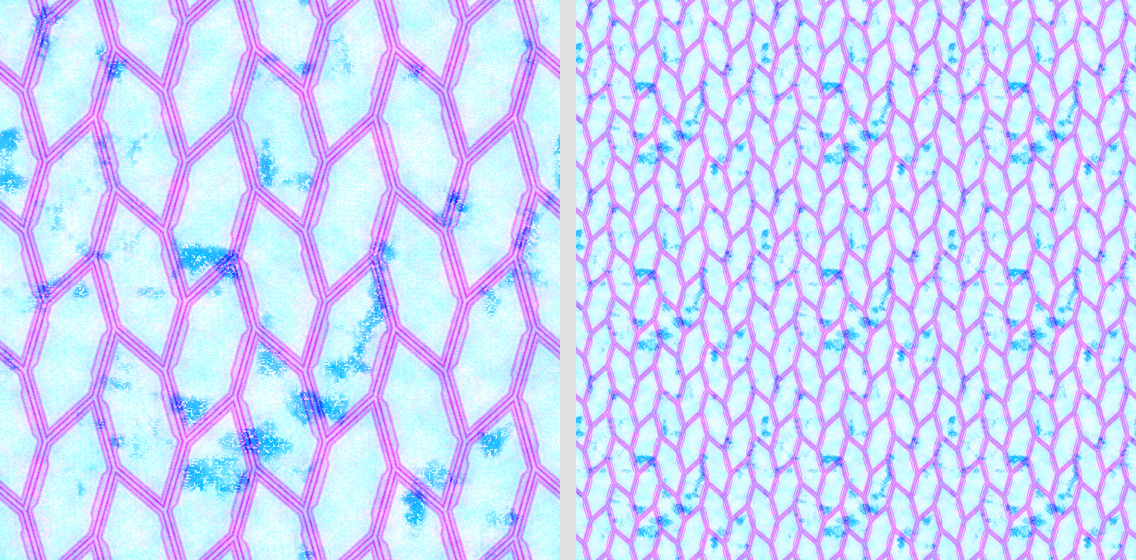
Left: one tile. Right: repeated 3 by 3.
A Shadertoy shader for this texture map:

```glsl
const float REPEATS = 4.0;         // cells across and down
const float GROOVE_OFFSET = 0.018; // widths are in cell units
const float GROOVE_WIDTH = 0.0085;
const float RIM_OFFSET = 0.045;
const float RIM_WIDTH = 0.010;
const float GAP_OFFSET = 0.067;
const float GAP_WIDTH = 0.009;
const float GLOW_WIDTH = 0.074;
const float BAND_WIDTH = 0.022;    // extra width on one side of steep struts
const float BAND_GAP = 0.13;       // band stops this far from its joint
const float CLOUD_STRENGTH = 0.30;
const float GRAIN_STRENGTH = 0.22;
const float STAIN_STRENGTH = 0.70;
const vec3 BASE = vec3(0.82, 1.0, 1.0);

// Strut end points inside one wrapping cell
const vec4 STRUTS[6] = vec4[6](
    vec4(0.323, -0.156, 0.177, 0.349),
    vec4(0.177, 0.349, 0.323, 0.844),
    vec4(0.677, 0.167, 0.818, 0.656),
    vec4(0.818, -0.344, 0.677, 0.167),
    vec4(0.323, -0.156, 0.677, 0.167),
    vec4(0.818, 0.656, 1.177, 0.349));

// Band side (left is positive) and the end holding its notch
const vec2 BANDS[6] = vec2[6](
    vec2(1, 1), vec2(-1, 1), vec2(1, -1), vec2(-1, -1), vec2(0), vec2(0));

float hash(vec2 p) {
    return fract(sin(dot(p, vec2(127.1, 311.7))) * 43758.5453);
}

// Value noise that wraps after a whole number of lattice steps
float noise(vec2 uv, float period) {
    vec2 p = uv * period;
    vec2 i = floor(p), f = fract(p);
    f = f * f * (3.0 - 2.0 * f);
    vec2 lo = mod(i, period), hi = mod(i + 1.0, period);
    return mix(mix(hash(lo), hash(vec2(hi.x, lo.y)), f.x),
               mix(hash(vec2(lo.x, hi.y)), hash(hi), f.x), f.y);
}

float fbm(vec2 uv, float period) {
    float sum = 0.0, weight = 0.5;
    for (int i = 0; i < 4; i++) {
        sum += weight * noise(uv, period);
        period *= 2.0;
        weight *= 0.5;
    }
    return sum / 0.9375;
}

float bell(float x, float width) {
    x /= width;
    return exp(-x * x);
}

// x: distance to the strut axis, y: distance reduced by the side bands
vec2 strutDistance(vec2 p) {
    vec2 nearest = vec2(1.0);
    for (int i = 0; i < 6; i++) {
        vec2 a = STRUTS[i].xy, b = STRUTS[i].zw;
        vec2 q = p - 0.5 * (a + b);
        q -= floor(q + 0.5);
        float halfLength = 0.5 * length(b - a);
        vec2 dir = normalize(b - a);
        float along = dot(q, dir);
        float side = dir.x * q.y - dir.y * q.x;
        float d = length(vec2(max(abs(along) - halfLength, 0.0), side));

        float t = along * BANDS[i].y;
        float band = smoothstep(0.03, 0.08, t + halfLength)
                   * smoothstep(BAND_GAP - 0.025, BAND_GAP + 0.025, halfLength - t)
                   * smoothstep(0.0, 0.025, side * BANDS[i].x);
        nearest = min(nearest, vec2(d, d - BAND_WIDTH * band));
    }
    return nearest;
}

void mainImage(out vec4 fragColor, in vec2 fragCoord) {
    vec2 uv = fragCoord / iResolution.xy;
    vec2 d = strutDistance(uv * REPEATS);

    // Strut profile: pale ridge, dark grooves, soft rims, bright gap, faint glow
    float glow = bell(d.y, GLOW_WIDTH);
    float shade = 0.48 * bell(d.x - GROOVE_OFFSET, GROOVE_WIDTH)
                + 0.30 * bell(d.y - RIM_OFFSET, RIM_WIDTH)
                - 0.07 * bell(d.y - GAP_OFFSET, GAP_WIDTH)
                + 0.20 * glow;

    // Cloudy tint and fine grain
    float cloud = fbm(uv, 24.0) - 0.5;
    float mottle = fbm(uv + 0.37, 40.0);
    float grain = noise(uv + 0.11, 383.0) - 0.5;
    float fleck = noise(uv + 0.61, 347.0) - 0.5;
    vec3 color = BASE;
    color.r += CLOUD_STRENGTH * cloud + GRAIN_STRENGTH * grain + 0.03 * glow;
    color.g -= shade * (0.9 + 0.2 * mottle + 0.25 * fleck);
    color.g -= 0.04 * smoothstep(0.5, 0.8, mottle) + 0.07 * max(fleck, 0.0);

    // Scattered stains: small clusters crumbling into fine specks
    float patches = smoothstep(0.60, 0.84, fbm(uv + 0.19, 15.0));
    float specks = 0.4 * noise(uv, 128.0) + 0.6 * noise(uv + 0.5, 367.0);
    float stain = patches * smoothstep(0.35, 0.65, specks + 0.15 * patches);
    color -= STAIN_STRENGTH * stain * vec3(1.0, 0.35, 0.0);

    fragColor = vec4(clamp(color, 0.0, 1.0), 1.0);
}
```
